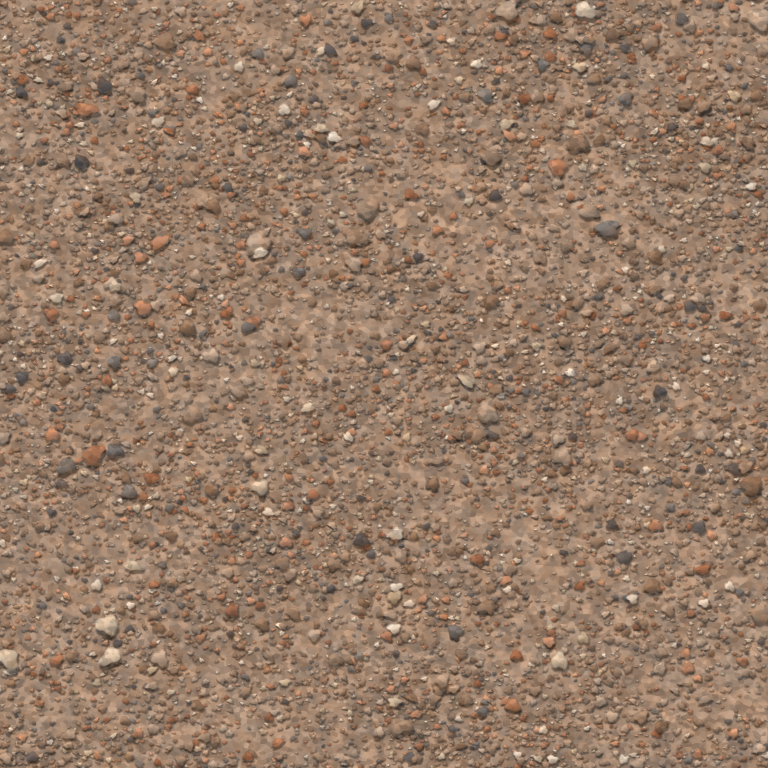
Give the GLSL for this texture, as a WebGL 2 fragment shader.

```glsl
#version 300 es
precision highp float;

uniform vec2 u_resolution;
out vec4 fragColor;

vec4 hash4(vec2 cell, float seed) {
    vec4 p = fract((cell.xyxy + seed * 17.3) * vec4(0.1031, 0.1030, 0.0973, 0.1099));
    p += dot(p, p.wzxy + 33.33);
    return fract((p.xxyz + p.yzzw) * p.zywx);
}

// Layered, turned sines: broad patches of loose and packed ground, about -1 to 1
float patches(vec2 p) {
    float sum = 0.0, weight = 0.5;
    p *= vec2(9.0, 14.0);
    for (int i = 0; i < 5; i++) {
        p += 0.7 * sin(p.yx * 1.3 + float(i) * 2.1);
        sum += weight * sin(p.x + 1.7) * sin(p.y + 0.6);
        p = mat2(0.8, 0.6, -0.6, 0.8) * p * 1.8;
        weight *= 0.65;
    }
    return sum;
}

// Cellular noise with softly blended cells, -0.5 to 0.5
float grit(vec2 p, float seed) {
    vec2 base = floor(p), local = fract(p);
    float sum = 0.0, total = 0.0;
    for (int y = -1; y <= 1; y++)
    for (int x = -1; x <= 1; x++) {
        vec2 offset = vec2(x, y);
        vec4 rnd = hash4(base + offset, seed);
        vec2 d = offset + rnd.xy - local;
        float weight = exp(-13.0 * dot(d, d));
        sum += weight * rnd.z;
        total += weight;
    }
    return sum / total - 0.5;
}

// Signed distance to a flattened, uneven stone
float stone(vec2 p, float size, float turn, float squash, float phase) {
    float c = cos(turn), s = sin(turn);
    p = mat2(c, -s, s, c) * p;
    p.y /= squash;
    float angle = atan(p.y, p.x);
    float outline = 1.0 + 0.14 * sin(3.0 * angle + phase) + 0.08 * sin(5.0 * angle + 2.3 * phase);
    return length(p) - size * outline;
}

vec3 mineral(float pick, float tone) {
    vec3 sand = mix(vec3(0.52, 0.40, 0.31), vec3(0.74, 0.63, 0.54), tone);
    vec3 rust = mix(vec3(0.57, 0.36, 0.25), vec3(0.79, 0.57, 0.44), tone);
    vec3 cream = mix(vec3(0.73, 0.63, 0.51), vec3(0.88, 0.80, 0.72), tone);
    vec3 slate = mix(vec3(0.33, 0.30, 0.29), vec3(0.51, 0.47, 0.44), tone);
    vec3 color = mix(sand, rust, step(0.62, pick));
    color = mix(color, cream, step(0.80, pick));
    return mix(color, slate, step(0.91, pick));
}

// One layer of scattered stones, each with a shadow below and a lit top
vec3 scatter(vec3 ground, vec2 uv, float cells, float density, float seed) {
    vec2 p = uv * cells, base = floor(p);
    float soft = cells * (0.0011 + 0.6 / u_resolution.y);
    for (int y = 1; y >= -1; y--)
    for (int x = -1; x <= 1; x++) {
        vec2 cell = base + vec2(x, y);
        vec4 place = hash4(cell, seed), look = hash4(cell, seed + 5.0);
        float chance = density * (1.0 + 0.7 * patches((cell + 0.5) / cells));
        if (place.z > chance) continue;
        vec2 d = p - cell - 0.15 - 0.7 * place.xy;
        float size = mix(0.22, 0.50, place.w * place.w);
        float turn = (look.x - 0.5) * 1.5;
        float squash = mix(0.52, 0.95, look.y);
        float phase = look.x * 40.0;
        float body = stone(d, size, turn, squash, phase);
        float shadow = stone(d + vec2(-0.12, 0.42) * size, size, turn, squash, phase);
        ground *= 1.0 - 0.42 * (1.0 - smoothstep(-soft, soft * 1.5, shadow));
        float light = mix(0.80, 1.12, smoothstep(-0.8, 0.6, (d.y - 0.3 * d.x) / size));
        light *= 1.0 - 0.10 * smoothstep(-0.3, 0.0, body / size);
        vec3 color = mineral(look.z, look.w) * light;
        ground = mix(ground, color, 1.0 - smoothstep(-soft, soft, body));
    }
    return ground;
}

void main() {
    vec2 uv = gl_FragCoord.xy / u_resolution.y;

    // Packed soil
    vec3 color = vec3(0.635, 0.525, 0.440) * (1.0 - 0.06 * patches(uv));
    color *= 1.0 + 0.26 * grit(uv * vec2(60.0, 85.0), 1.0);

    // Stones from fine to coarse
    color = scatter(color, uv, 125.0, 0.50, 2.0);
    color = scatter(color, uv, 84.0, 0.40, 3.0);
    color = scatter(color, uv, 52.0, 0.26, 4.0);
    color = scatter(color, uv, 31.0, 0.13, 7.0);

    // Dust and fine grain over everything
    color = mix(color, vec3(0.62, 0.52, 0.44), 0.10);
    color *= 1.0 + 0.24 * grit(uv * vec2(150.0, 190.0), 9.0);
    color += vec3(0.04, 0.0, -0.03) * grit(uv * 95.0, 11.0);
    fragColor = vec4(clamp(color, 0.0, 1.0), 1.0);
}
```
